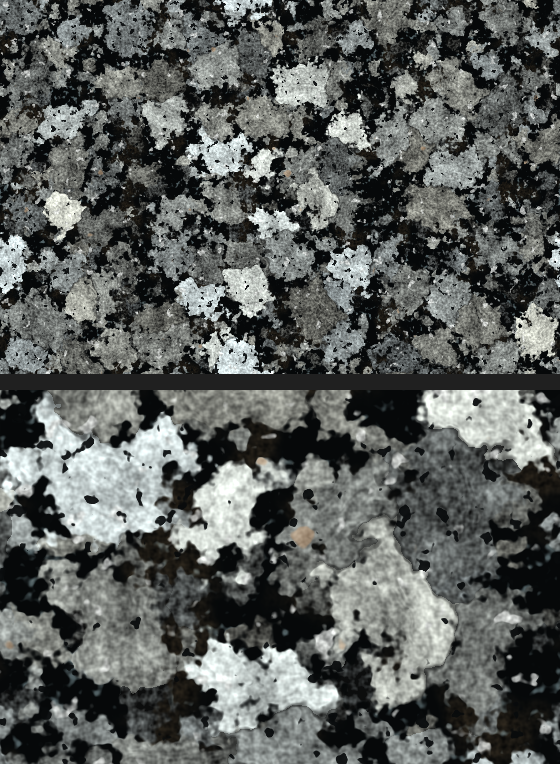
Top: the whole. Bottom: its middle third, enlarged.
Reproduce this texture procedurally as a Shadertoy shader.

```glsl
// Polished speckled granite: grey feldspar grains and shards in black mica, tiling.

struct Grain { float depth; float gap; vec2 local; vec3 traits; };

vec3 hash(vec2 cell, uint seed) {
    uvec3 v = uvec3(uvec2(ivec2(cell)), seed) * 1664525u + 1013904223u;
    v.x += v.y * v.z; v.y += v.z * v.x; v.z += v.x * v.y;
    v ^= v >> 16u;
    v.x += v.y * v.z; v.y += v.z * v.x; v.z += v.x * v.y;
    return vec3(v >> 8u) / 16777216.0;
}

float corner(vec2 cell, vec2 offset, vec2 period) {
    float angle = 6.2832 * hash(mod(cell, period), 7u).x;
    return dot(vec2(cos(angle), sin(angle)), offset);
}

// Gradient noise that wraps after a whole number of cells
float noise(vec2 x, vec2 period) {
    vec2 i = floor(x), f = x - i, e = vec2(1, 0);
    vec2 u = f * f * f * (f * (f * 6.0 - 15.0) + 10.0);
    return mix(mix(corner(i, f, period), corner(i + e.xy, f - e.xy, period), u.x),
               mix(corner(i + e.yx, f - e.yx, period), corner(i + 1.0, f - 1.0, period), u.x), u.y);
}

float fbm(vec2 p, float scale, int octaves) {
    float sum = 0.0, amp = 1.0;
    for (int i = 0; i < octaves; i++) {
        sum += amp * noise(p * scale, scale * vec2(3, 2));
        scale *= 2.0;
        amp *= 0.55;
    }
    return sum;
}

// Deepest of the scattered, rotated ovals around p
Grain grains(vec2 p, float scale, uint seed) {
    Grain g = Grain(-9.0, 0.0, vec2(0), vec3(0));
    float second = -9.0;
    vec2 x = p * scale, base = floor(x);
    for (int j = -1; j <= 1; j++)
    for (int i = -1; i <= 1; i++) {
        vec2 cell = base + vec2(i, j);
        vec2 id = mod(cell, scale * vec2(3, 2));
        vec3 place = hash(id, seed), traits = hash(id, seed + 1u);
        float a = 3.1416 * place.z;
        vec2 d = mat2(cos(a), -sin(a), sin(a), cos(a)) * (x - cell - 0.1 - 0.8 * place.xy);
        vec2 s = abs(d) * vec2(0.87, 1.2);
        float depth = mix(0.3, 0.62, traits.x) - pow(dot(s * s * s, vec2(1)), 1.0 / 3.0);
        if (depth > g.depth) {
            second = g.depth;
            g = Grain(depth, 0.0, d, traits);
        } else second = max(second, depth);
    }
    g.gap = g.depth - second;
    return g;
}

vec3 tint(float warmth) {
    return mix(vec3(0.94, 1.0, 1.01), vec3(0.99, 1.0, 0.94), warmth);
}

void mainImage(out vec4 fragColor, in vec2 fragCoord) {
    vec2 p = fragCoord / iResolution.xy * vec2(3, 2);
    vec2 warp = vec2(fbm(p, 7.0, 4), fbm(p + vec2(1.31, 0.73), 7.0, 4));
    vec2 q = p + 0.06 * warp;
    float rough = fbm(p + 0.57, 13.0, 4);
    float fine = fbm(p + 0.21, 40.0, 2);
    float grit = fbm(p, 75.0, 2);
    float cluster = fbm(p + 0.9, 2.0, 2);

    // Black mica with brown stains and pale dust
    vec3 color = vec3(0.022, 0.032, 0.036);
    float stain = smoothstep(0.0, 0.45, fbm(p + vec2(0.4, 1.1), 5.0, 3));
    color = mix(color, vec3(0.15, 0.125, 0.09) * (1.0 + grit), 0.65 * stain);
    float dust = smoothstep(0.15, 0.65, fine + 0.5 * rough + 0.2 * cluster);
    color += dust * vec3(0.3, 0.35, 0.36);

    // Small broken shards
    Grain shard = grains(q, 10.0, 20u);
    float shade = mix(0.13, 0.62, shard.traits.y) + 0.25 * rough + 0.28 * grit;
    float cover = smoothstep(0.0, 0.14, shard.depth + 0.35 * rough + 0.2 * fine + 0.15 * cluster - 0.07);
    color = mix(color, max(shade, 0.05) * tint(shard.traits.z), cover);

    // Large feldspar grains with fibres along their axes
    Grain big = grains(q, 4.0, 40u);
    float fibre = noise(big.local * vec2(5, 20), vec2(512));
    shade = mix(0.34, 0.62, big.traits.y) + 0.22 * smoothstep(0.78, 0.95, big.traits.y);
    shade += 0.16 * fibre + 0.22 * rough + 0.24 * grit + 0.1 * warp.x;
    shade *= mix(0.55, 1.0, smoothstep(0.0, 0.07, big.gap + 0.08 * fine));
    cover = smoothstep(0.0, 0.09, big.depth + 0.28 * rough + 0.14 * fine + 0.12 * cluster);
    color = mix(color, max(shade, 0.04) * tint(big.traits.z), cover);

    // Bright crumbs and rare rust spots
    float crumb = smoothstep(0.38, 0.6, fbm(p + vec2(0.83, 0.37), 18.0, 3));
    color = mix(color, vec3(0.86, 0.87, 0.86) * (1.0 + 0.4 * grit), 0.75 * crumb);
    float rust = smoothstep(0.5, 0.6, noise(p * 15.0 + 0.4, vec2(45, 30)) + 0.1 * fine);
    color = mix(color, vec3(0.78, 0.61, 0.45), 0.5 * rust * cover);

    // Dark pits, denser in some grains
    float limit = mix(0.28, 0.6, big.traits.z);
    float pit = smoothstep(limit, limit + 0.12, fbm(p + vec2(1.7, 0.15), 25.0, 3));
    color = mix(color, vec3(0.03, 0.04, 0.045), 0.93 * pit);

    fragColor = vec4(clamp(color, 0.0, 1.0), 1.0);
}
```
